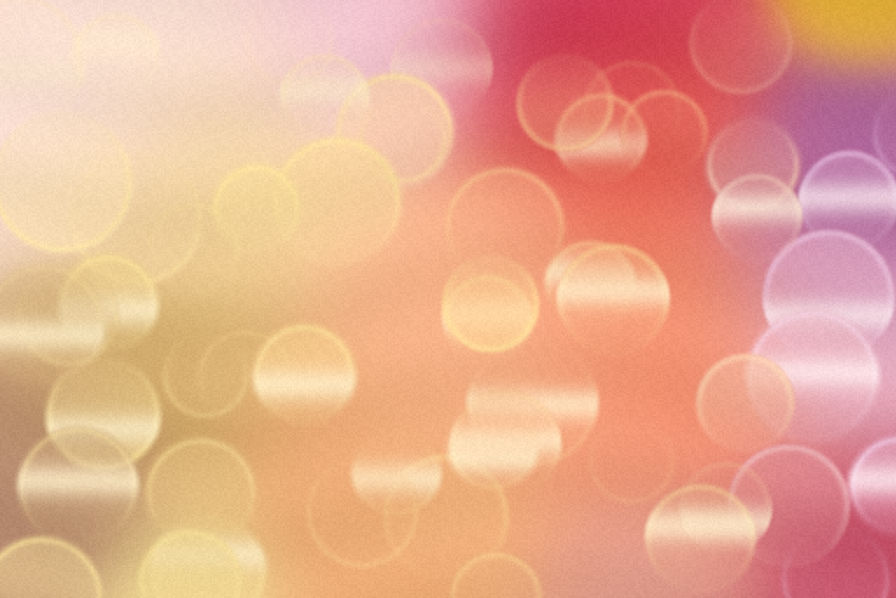
This background is drawn by a WebGL 2 fragment shader. Its source:

```glsl
#version 300 es
precision highp float;

uniform vec2 u_resolution;
out vec4 fragColor;

float hash(vec2 p) {
    return fract(sin(dot(p, vec2(12.9898, 78.233))) * 43758.5);
}

// Adds one soft pool of light; alpha collects the weights.
void pool(inout vec4 sum, vec2 p, vec2 center, float size, vec3 color) {
    vec2 d = (p - center) / size;
    sum += vec4(color, 1.0) * exp(-dot(d, d));
}

// Weighted blend of all pools.
vec3 ambient(vec2 p) {
    vec4 sum = vec4(0.94, 0.71, 0.55, 1.0) * 0.02;
    // Upper band: cream, lilac, crimson, gold
    pool(sum, p, vec2(0.20, 0.87), 0.30, vec3(0.97, 0.87, 0.83));
    pool(sum, p, vec2(0.62, 0.97), 0.17, vec3(0.94, 0.76, 0.82));
    pool(sum, p, vec2(0.98, 0.94), 0.19, vec3(0.78, 0.19, 0.32));
    pool(sum, p, vec2(1.05, 0.76), 0.17, vec3(0.90, 0.38, 0.30));
    pool(sum, p, vec2(1.44, 1.03), 0.10, vec3(0.88, 0.68, 0.20));
    // Right side: violet, lavender, rose
    pool(sum, p, vec2(1.42, 0.67), 0.17, vec3(0.67, 0.38, 0.60));
    pool(sum, p, vec2(1.42, 0.42), 0.15, vec3(0.90, 0.70, 0.79));
    pool(sum, p, vec2(1.43, 0.06), 0.18, vec3(0.76, 0.30, 0.40));
    pool(sum, p, vec2(1.10, 0.02), 0.15, vec3(0.87, 0.61, 0.55));
    // Middle: orange and peach
    pool(sum, p, vec2(1.12, 0.38), 0.22, vec3(0.95, 0.56, 0.43));
    pool(sum, p, vec2(0.76, 0.46), 0.22, vec3(0.97, 0.70, 0.54));
    pool(sum, p, vec2(0.64, 0.18), 0.22, vec3(0.92, 0.66, 0.45));
    // Left side: yellow, olive, umber
    pool(sum, p, vec2(0.36, 0.65), 0.18, vec3(0.94, 0.81, 0.54));
    pool(sum, p, vec2(0.25, 0.40), 0.19, vec3(0.80, 0.65, 0.38));
    pool(sum, p, vec2(0.08, 0.21), 0.16, vec3(0.70, 0.53, 0.43));
    pool(sum, p, vec2(0.32, 0.02), 0.12, vec3(0.92, 0.83, 0.56));
    return sum.rgb / sum.a;
}

// Blends one translucent lens disc over the color.
void disc(inout vec3 color, vec2 p, vec2 center, float radius, float id) {
    vec2 d = p - center;
    float dist = length(d);
    if (dist > radius + 0.02) return;

    float soft = mix(0.004, 0.011, hash(vec2(id, 5.0)));
    float mask = 1.0 - smoothstep(radius - soft, radius + soft, dist);
    float strength = hash(vec2(id, 6.0));
    float calm = mix(1.0, 0.3, smoothstep(0.75, 0.95, center.y));
    vec3 glow = mix(vec3(1.0, 0.91, 0.62), vec3(0.98, 0.87, 0.97),
                    smoothstep(1.15, 1.4, center.x));
    vec3 body = mix(ambient(center), glow, 0.1 + 0.5 * strength * strength);

    // Body fades toward one end, up or down
    float end = hash(vec2(id, 7.0)) < 0.7 ? 1.0 : -1.0;
    float fade = smoothstep(-1.1, 0.5, end * d.y / radius);
    color = mix(color, body, mask * calm * (0.2 + 0.6 * strength) * (0.3 + 0.7 * fade));

    // Thin bright rim
    float rim = exp(-pow((dist - radius + 0.007) / 0.006, 2.0));
    color = mix(color, glow, rim * mask * fade * calm * (0.1 + 0.4 * strength));

    // Level white streak inside some discs
    float streak = (d.y - radius * (0.7 * hash(vec2(id, 8.0)) - 0.35)) / 0.028;
    float lit = step(0.64, hash(vec2(id, 9.0)));
    color = mix(color, mix(glow, vec3(1.0, 0.97, 0.93), 0.6),
                lit * mask * calm * 0.7 * exp(-streak * streak));
}

void main() {
    vec2 p = gl_FragCoord.xy / u_resolution.y;
    vec3 color = ambient(p);

    // Jittered grid of discs, stacked in shuffled order
    for (int i = 0; i < 54; i++) {
        int k = (i * 29) % 54;
        float id = float(k) + 1.0;
        vec2 jitter = vec2(hash(vec2(id, 1.0)), hash(vec2(id, 2.0)));
        vec2 center = (vec2(k % 9, k / 9) + jitter * 1.3 - 0.15) * vec2(0.168, 0.16);
        float size = hash(vec2(id, 3.0));
        disc(color, p, center, 0.075 + 0.045 * size * size, id);
    }

    // Faint uneven haze and fine grain
    color += 0.012 * sin(p.y * 34.0 + 2.0 * sin(p.x * 5.0));
    color += 0.035 * (hash(floor(p * 342.0)) - 0.5);
    fragColor = vec4(clamp(color, 0.0, 1.0), 1.0);
}
```
